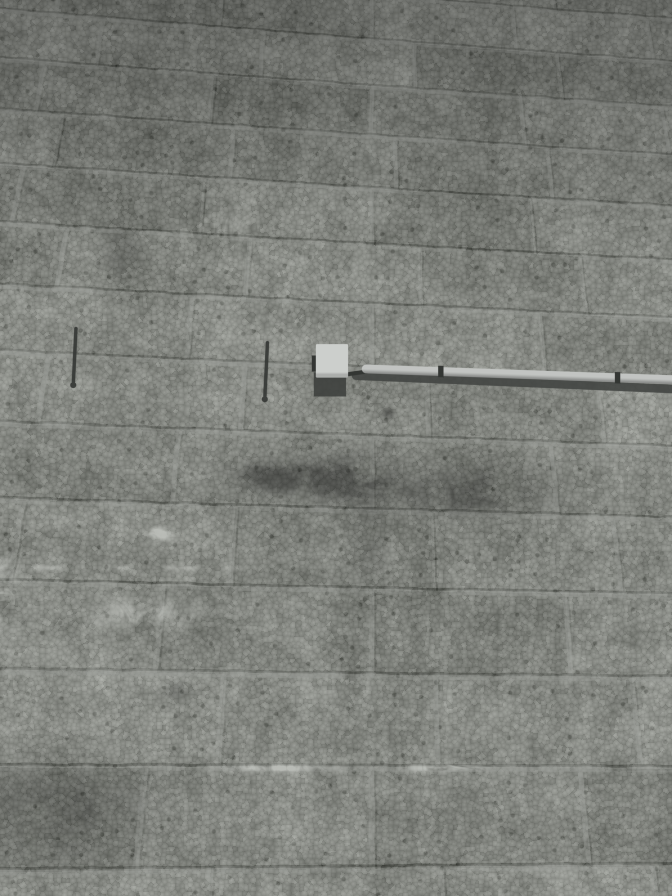
Write a Shadertoy shader that draws this texture.

```glsl
// Weathered concrete block wall seen from below, with a junction box, conduit and two rods.
#define COURSES 15.45     // courses per canvas width at the top
#define BLOCK_WIDTH 0.216 // block length at the top
#define PERSPECTIVE 0.43  // growth of the blocks toward the bottom
#define JOINT 0.0034      // half width of a mortar joint
#define GRAIN 0.17        // contrast of the concrete grain
#define BLOCK_VARIATION 0.035
#define CONCRETE vec3(0.515, 0.525, 0.503)
#define MORTAR vec3(0.57, 0.58, 0.56)
#define CHALK vec3(0.74, 0.75, 0.73)
#define DARK vec3(0.20, 0.21, 0.20)
#define PLASTIC vec3(0.80, 0.81, 0.80)

float pixel; // one pixel in canvas widths

float hash(vec2 p) {
    return fract(sin(dot(p, vec2(127.1, 311.7))) * 43758.545);
}

// Distance to the nearest scattered point, and a random value for it
vec2 cellular(vec2 p) {
    vec2 cell = floor(p), best = vec2(9.0, 0.0);
    for (int j = -1; j <= 1; j++)
    for (int i = -1; i <= 1; i++) {
        vec2 c = cell + vec2(i, j);
        float d = length(c + vec2(hash(c), hash(c + 37.0)) - p);
        if (d < best.x) best = vec2(d, hash(c + 71.0));
    }
    return best;
}

// Layered, warped sines, roughly -0.7 to 0.7
float mottle(vec2 p) {
    float sum = 0.0, amp = 0.5;
    for (int i = 0; i < 5; i++) {
        p = mat2(0.8, 0.6, -0.6, 0.8) * p * 1.8 + 1.3;
        p += 0.6 * sin(p.yx * 1.1);
        sum += amp * sin(p.x) * sin(p.y);
        amp *= 0.65;
    }
    return sum;
}

float fill(float d) { return 1.0 - smoothstep(-pixel, pixel, d); }

float band(float d, float halfWidth) {
    return 1.0 - smoothstep(halfWidth - pixel, halfWidth + pixel, abs(d));
}

float box(vec2 p, vec2 size) {
    vec2 d = abs(p) - size;
    return length(max(d, 0.0)) + min(max(d.x, d.y), 0.0);
}

float segment(vec2 p, vec2 a, vec2 b) {
    vec2 ab = b - a;
    return length(p - a - ab * clamp(dot(p - a, ab) / dot(ab, ab), 0.0, 1.0));
}

float blob(vec2 p, vec2 center, vec2 radius) {
    vec2 d = (p - center) / radius;
    return exp(-dot(d, d));
}

vec3 wall(vec2 p) {
    // Perspective and tilt of the courses
    float h = p.y - (p.x - 0.5) * (0.0818 - 0.07 * p.y);
    float scale = 1.0 + PERSPECTIVE * h;
    float n = COURSES * h / scale - 0.84, row = floor(n);
    float stagger = mod(row, 2.0) > 0.5 ? 0.0 : 0.31 - 0.16 * exp(-0.5 * (row - 2.0) * (row - 2.0));
    float x = p.x - 0.553;
    float u = x * (1.0 + 0.127 * x) / (BLOCK_WIDTH * scale) - stagger;

    // Concrete: block tone, mottling, grain and pits
    float broad = mottle(p * 5.0), fine = mottle(p * 24.0 + 5.0);
    vec2 grain = cellular(p * 150.0), pit = cellular(p * 48.0);
    float tone = (hash(vec2(floor(u), row)) - 0.5) * 2.0 * BLOCK_VARIATION;
    tone += 0.035 * broad + 0.055 * fine;
    tone += GRAIN * (0.45 - grain.x) * 0.6 + GRAIN * (grain.y - 0.5) * 0.5;
    tone -= 0.10 * step(0.8, pit.y) * (1.0 - smoothstep(0.08, 0.22, pit.x));
    vec3 col = CONCRETE + tone;

    // Joints: worn mortar with a shaded upper edge
    float wobble = 0.0015 * fine;
    float dy = (n - round(n)) * scale * scale / COURSES + wobble;
    float dx = (u - round(u)) * BLOCK_WIDTH * scale + wobble;
    float wear = clamp(0.62 + 0.5 * broad + 0.5 * fine, 0.15, 0.95);
    float width = JOINT * scale;
    col = mix(col, MORTAR + 0.4 * tone, band(dx, width * 0.8) * wear);
    col -= 0.09 * band(dx - width * 1.15, width * 0.3) * (1.1 - wear);
    col = mix(col, MORTAR + 0.4 * tone, band(dy, width) * wear);
    col -= 0.14 * band(dy + width * 0.9, width * 0.4) * (1.1 - 0.5 * wear);

    // Shade toward the top, soot and damp
    col *= mix(0.74, 1.0, smoothstep(-0.05, 0.48, p.y + 0.1 * (0.5 - abs(p.x - 0.5))));
    float soot = blob(p, vec2(0.41, 0.71), vec2(0.065, 0.022)) + blob(p, vec2(0.52, 0.715), vec2(0.06, 0.034));
    soot += 0.75 * blob(p, vec2(0.70, 0.73), vec2(0.10, 0.038)) + 0.4 * blob(p, vec2(0.55, 0.78), vec2(0.025, 0.08));
    soot += 0.5 * blob(p, vec2(0.18, 0.375), vec2(0.025, 0.04)) + 0.5 * blob(p, vec2(0.265, 1.03), vec2(0.025, 0.015));
    soot += 0.45 * blob(p, vec2(0.08, 1.21), vec2(0.14, 0.07)) + blob(p, vec2(0.578, 0.615), vec2(0.008));
    col *= 1.0 - 0.38 * clamp(soot * (0.85 + 1.1 * fine), 0.0, 1.0);

    // Chalky lime bloom
    float bloom = blob(p, vec2(0.415, 1.143), vec2(0.075, 0.005)) + blob(p, vec2(0.665, 1.143), vec2(0.06, 0.005));
    bloom += 0.6 * blob(p, vec2(0.19, 0.845), vec2(0.17, 0.004)) + 0.6 * blob(p, vec2(0.2, 0.915), vec2(0.09, 0.02));
    bloom += blob(p, vec2(0.234, 0.794), vec2(0.018, 0.01)) + 0.7 * blob(p, vec2(0.0, 0.89), vec2(0.025, 0.06));
    bloom += 0.4 * blob(p, vec2(0.33, 0.335), vec2(0.06, 0.02));
    return mix(col, CHALK, clamp(bloom * (0.55 + 1.6 * fine), 0.0, 0.9));
}

void mainImage(out vec4 fragColor, in vec2 fragCoord) {
    pixel = 0.75 / iResolution.x;
    vec2 p = vec2(fragCoord.x, iResolution.y - fragCoord.y) / iResolution.x; // y runs down
    vec3 col = wall(p);

    // Rods with a knob at the foot
    for (int i = 0; i < 2; i++) {
        vec2 top = vec2(0.113, 0.489) + float(i) * vec2(0.285, 0.021);
        vec2 foot = top + vec2(-0.004, 0.084);
        float rod = min(segment(p, top, foot) - 0.0026, length(p - foot) - 0.0045);
        col = mix(col, DARK, 0.9 * fill(rod));
    }

    // Conduit: shadow, rounded tube, clamps
    vec2 start = vec2(0.545, 0.549), end = vec2(1.03, 0.566);
    col = mix(col, DARK + 0.06, 0.9 * fill(segment(p, vec2(0.53, 0.559), vec2(1.03, 0.580)) - 0.0065));
    col = mix(col, DARK, fill(segment(p, vec2(0.51, 0.558), start + vec2(0.0, 0.004)) - 0.003));
    float axis = p.y - mix(start.y, end.y, (p.x - start.x) / (end.x - start.x));
    vec3 tube = PLASTIC * (0.95 - 0.28 * smoothstep(-0.001, 0.007, axis));
    col = mix(col, tube, fill(segment(p, start, end) - 0.0066));
    for (int i = 0; i < 2; i++)
        col = mix(col, DARK, fill(box(vec2(p.x - 0.656 - 0.263 * float(i), axis), vec2(0.004, 0.0085))));

    // Junction box: shadow, side lugs, lid
    vec2 q = p - vec2(0.494, 0.537);
    col = mix(col, DARK + 0.04, 0.9 * fill(box(q - vec2(-0.003, 0.035), vec2(0.024, 0.018))));
    col = mix(col, DARK, fill(box(q - vec2(-0.025, 0.004), vec2(0.005, 0.012))));
    vec3 lid = PLASTIC * (1.0 - 0.16 * smoothstep(0.016, 0.021, q.y));
    col = mix(col, lid, fill(box(q, vec2(0.022, 0.023)) - 0.002));

    fragColor = vec4(clamp(col, 0.0, 1.0), 1.0);
}
```
